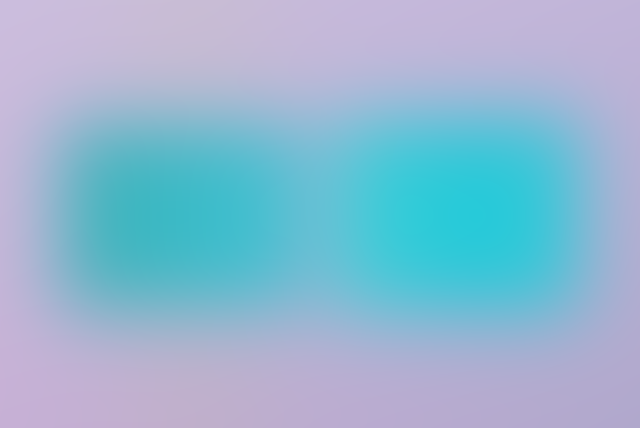
Write a Shadertoy shader that draws this background.

```glsl
// Backdrop corner colours
const vec3 TOP_LEFT = vec3(0.798, 0.743, 0.868);
const vec3 TOP_RIGHT = vec3(0.755, 0.708, 0.848);
const vec3 BOTTOM_LEFT = vec3(0.778, 0.690, 0.836);
const vec3 BOTTOM_RIGHT = vec3(0.690, 0.658, 0.800);

// Faint warm column in the backdrop
const vec3 WARM_TINT = vec3(0.0, 0.006, -0.028);
const float WARM_X = 0.30;
const float WARM_WIDTH = 0.15;

// Soft panels: lower and upper corners, blur and colours across each
const vec2 LEFT_MIN = vec2(0.098, 0.280);
const vec2 LEFT_MAX = vec2(0.475, 0.707);
const vec2 RIGHT_MIN = vec2(0.521, 0.270);
const vec2 RIGHT_MAX = vec2(0.903, 0.722);
const vec2 BLUR = vec2(0.060, 0.088);
const vec3 LEFT_DARK = vec3(0.220, 0.705, 0.735);
const vec3 LEFT_LIGHT = vec3(0.235, 0.755, 0.820);
const vec3 RIGHT_PALE = vec3(0.220, 0.805, 0.845);
const vec3 RIGHT_VIVID = vec3(0.145, 0.792, 0.850);

// Smooth approximation of the normal cumulative distribution
vec2 gaussianStep(vec2 x) {
    x = clamp(x, -4.0, 4.0);
    return 0.5 + 0.5 * tanh(0.798 * x * (1.0 + 0.0447 * x * x));
}

// Coverage of a rectangle after a Gaussian blur
float blurredBox(vec2 p, vec2 lower, vec2 upper) {
    vec2 span = gaussianStep((p - lower) / BLUR) - gaussianStep((p - upper) / BLUR);
    return span.x * span.y;
}

vec3 backdrop(vec2 p) {
    vec3 bottom = mix(BOTTOM_LEFT, BOTTOM_RIGHT, p.x);
    vec3 top = mix(TOP_LEFT, TOP_RIGHT, p.x);
    float offset = (p.x - WARM_X) / WARM_WIDTH;
    return mix(bottom, top, p.y) + WARM_TINT * exp(-offset * offset);
}

void mainImage(out vec4 fragColor, in vec2 fragCoord) {
    vec2 p = fragCoord / iResolution.xy;

    // Panel colours drift gently from side to side
    vec3 leftColor = mix(LEFT_DARK, LEFT_LIGHT, smoothstep(LEFT_MIN.x, LEFT_MAX.x, p.x));
    vec3 rightColor = mix(RIGHT_PALE, RIGHT_VIVID, smoothstep(RIGHT_MIN.x, 0.76, p.x));

    // Blend both panels over the backdrop
    float left = blurredBox(p, LEFT_MIN, LEFT_MAX);
    float right = blurredBox(p, RIGHT_MIN, RIGHT_MAX);
    vec3 color = backdrop(p) * (1.0 - left - right);
    color += leftColor * left + rightColor * right;

    fragColor = vec4(color, 1.0);
}
```
